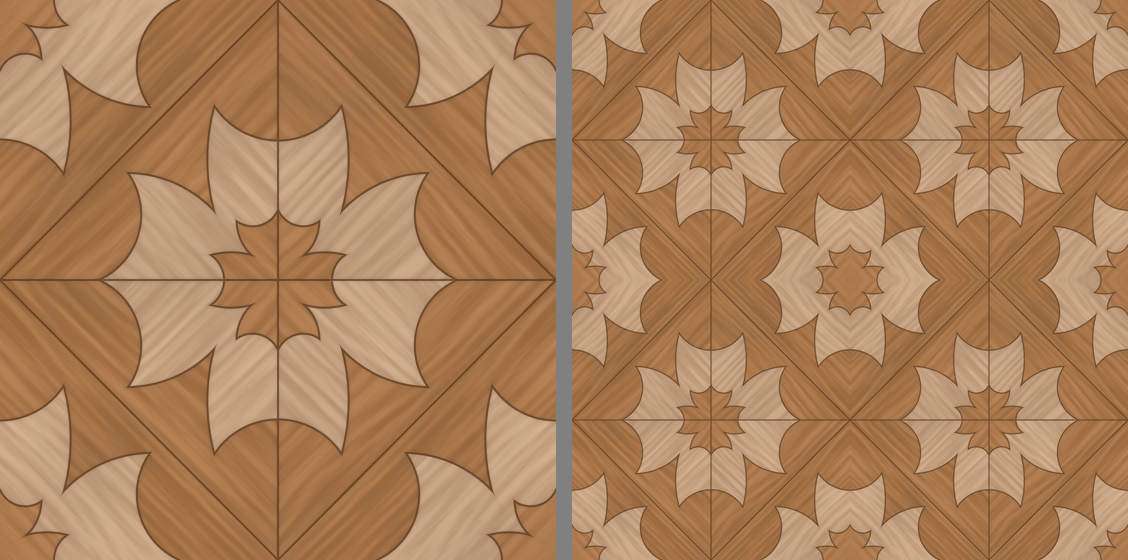
Left: one tile. Right: repeated 2 by 2.
Write a Shadertoy shader that draws this pattern.

```glsl
// Oak parquet: a diamond panel with inlaid pale flowers at its centre and at the tile corners
#define OAK_LIGHT vec3(0.715, 0.510, 0.335)
#define OAK_DARK vec3(0.600, 0.410, 0.245)
#define PALE_LIGHT vec3(0.800, 0.672, 0.545)
#define PALE_DARK vec3(0.700, 0.560, 0.435)
#define JOINT_COLOR vec3(0.400, 0.250, 0.140)
#define JOINT_WIDTH 0.0017
#define STAR_SCALE 0.39
#define FIBRE_FREQ 120.0
#define RING_FREQ 38.0
#define TONE_CELLS 6.0
#define TONE_AMOUNT 0.07

float hash(vec2 p) {
    vec3 h = fract(vec3(p.xyx) * 0.1031);
    h += dot(h, h.yzx + 33.33);
    return fract((h.x + h.y) * h.z);
}

// Value noise; its lattice wraps after `period` cells
float noise(vec2 p, float period) {
    vec2 cell = floor(p), f = fract(p);
    f = f * f * (3.0 - 2.0 * f);
    vec2 lo = mod(cell, period), hi = mod(cell + 1.0, period);
    return mix(mix(hash(lo), hash(vec2(hi.x, lo.y)), f.x),
               mix(hash(vec2(lo.x, hi.y)), hash(hi), f.x), f.y);
}

float grainNoise(vec2 p) { return noise(p, 4096.0); }

float circle(vec2 p, vec2 centre, float radius) { return length(p - centre) - radius; }

// Eight-petal flower bounded by circular arcs, mirrored on both axes
float flower(vec2 p) {
    p = abs(p);
    float tall = max(circle(p, vec2(-0.233, 0.216), 0.360),
                     -circle(p, vec2(0.0, 0.386), 0.137));
    float wide = max(circle(p, vec2(0.272, -0.025), 0.216),
                     -circle(p, vec2(0.374, 0.117), 0.128));
    wide = max(wide, p.x - 0.322);
    return min(min(tall, wide), length(p) - 0.105);
}

// Wood tone from 0 (dark) to 1 (light); x runs along the grain
float wood(vec2 p, float seed) {
    p += vec2(7.0, 11.0) + seed * vec2(3.7, 5.3);
    float warp = grainNoise(p * vec2(3.0, 9.0));
    float fibre = grainNoise(vec2(p.x * 7.0, p.y * FIBRE_FREQ + warp * 4.0));
    float pores = grainNoise(vec2(p.x * 24.0, p.y * FIBRE_FREQ * 2.0));
    float bands = grainNoise(vec2(p.x * 2.5, p.y * 22.0));
    float rings = 0.5 + 0.5 * sin(6.2832 * (p.y * RING_FREQ + warp * 3.0));
    return 0.34 * fibre + 0.18 * pores + 0.30 * bands + 0.18 * rings;
}

float coverage(float dist, float width, float blur) {
    return 1.0 - smoothstep(width - blur, width + blur, dist);
}

void mainImage(out vec4 fragColor, in vec2 fragCoord) {
    vec2 uv = fragCoord / iResolution.xy;
    float blur = 0.8 / min(iResolution.x, iResolution.y);

    // Choose the panel: central diamond or the corner panel that wraps
    vec2 centred = fract(uv) - 0.5;
    float diamond = (abs(centred.x) + abs(centred.y) - 0.5) * 0.7071;
    bool inner = diamond < 0.0;
    vec2 p = inner ? centred : uv - floor(uv + 0.5);
    vec2 q = abs(p);

    // Inlay: petals, with a smaller quarter-turned flower as the core
    float petals = flower(p);
    float star = flower(p.yx / STAR_SCALE) * STAR_SCALE;
    float pale = coverage(petals, 0.0, blur) * (1.0 - coverage(star, 0.0, blur));

    // Grain: mirrored per quadrant, crosswise in the central inlay
    float quadrant = inner ? 1.0 + step(0.0, p.x) + 2.0 * step(0.0, p.y) : 0.0;
    float piece = petals > 0.0 ? 0.0 : (star > 0.0 ? 1.0 : 2.0);
    vec2 grain = vec2(q.x - q.y, q.x + q.y) * 0.7071;
    if (inner && piece > 0.0) grain = grain.yx;
    float tone = wood(grain, quadrant * 3.0 + piece);
    tone = smoothstep(0.15, 0.85, tone);

    vec3 color = mix(mix(OAK_DARK, OAK_LIGHT, tone),
                     mix(PALE_DARK, PALE_LIGHT, tone), pale);

    // Broad wrapping stain and a slight shift between pieces
    float stain = noise(uv * TONE_CELLS, TONE_CELLS) - 0.5;
    float shift = hash(vec2(quadrant + 2.0, piece + 5.0)) - 0.5;
    color *= 1.0 + TONE_AMOUNT * (stain + 0.6 * shift);

    // Joints: inlay outlines, diamond border and the cross inside it
    float joint = min(min(abs(petals), abs(star)), abs(diamond));
    if (inner) joint = min(joint, min(q.x, q.y));
    color = mix(color, JOINT_COLOR, 0.85 * coverage(joint, JOINT_WIDTH, blur));
    color *= 1.0 - 0.08 * exp(-joint * 250.0);

    fragColor = vec4(color, 1.0);
}
```
